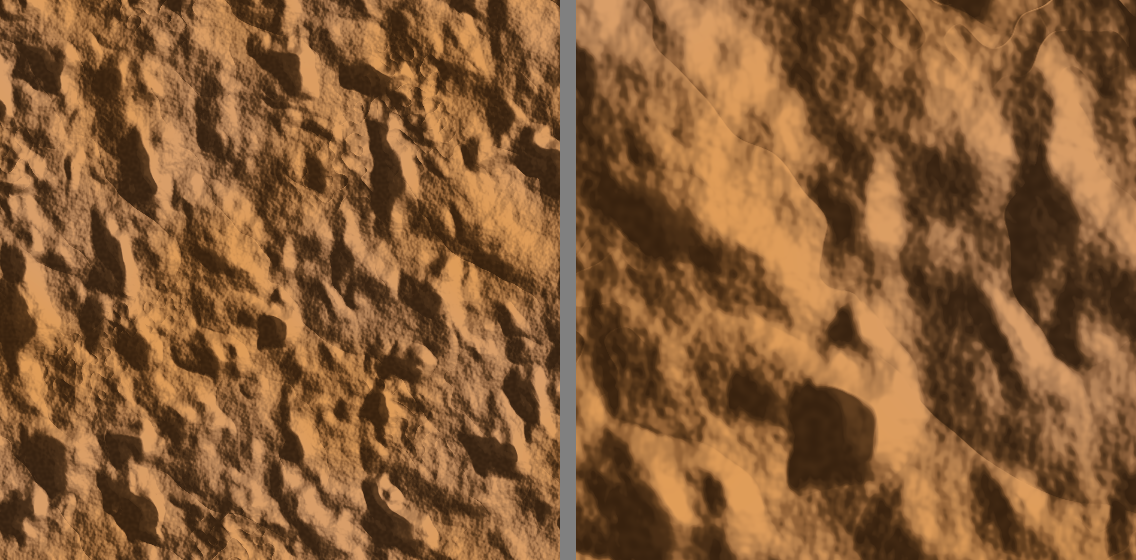
Left, the full canvas; right, a detail of the centre.
Reproduce this texture procedurally as a three.js fragment shader.

```glsl
// Trampled desert sand: linked hollows and slanting grainy ridges under low sun from the left.
varying vec2 vUv;

const vec2 SUN_HEADING = vec2(-0.95, -0.31);
const float SUN_SLOPE = 0.5;
const float RIDGE_ANGLE = -0.95;
const int SHADOW_STEPS = 15;

vec2 hash2(vec2 cell) {
  vec3 q = fract(cell.xyx * vec3(0.1031, 0.1030, 0.0973));
  q += dot(q, q.yzx + 33.33);
  return fract((q.xx + q.yz) * q.zy);
}

vec2 gradientAt(vec2 cell) {
  float angle = 6.2832 * hash2(cell).x;
  return vec2(cos(angle), sin(angle));
}

float gradientNoise(vec2 p) {
  vec2 i = floor(p);
  vec2 f = p - i;
  vec2 u = f * f * f * (f * (f * 6.0 - 15.0) + 10.0);
  vec2 e = vec2(1.0, 0.0);
  float low = mix(dot(gradientAt(i), f), dot(gradientAt(i + e), f - e), u.x);
  float high = mix(dot(gradientAt(i + e.yx), f - e.yx),
                   dot(gradientAt(i + e.xx), f - e.xx), u.x);
  return mix(low, high, u.y);
}

vec2 rotate(vec2 p, float angle) {
  float c = cos(angle);
  float s = sin(angle);
  return vec2(c * p.x + s * p.y, c * p.y - s * p.x);
}

// Scattered oval footprints, 0 on untouched sand and near 1 at the deepest floor
float pitDepth(vec2 p) {
  vec2 home = floor(p);
  float untouched = 1.0;
  for (int y = -1; y <= 1; y++) {
    for (int x = -1; x <= 1; x++) {
      vec2 cell = home + vec2(float(x), float(y));
      vec2 centre = cell + 0.15 + 0.7 * hash2(cell + 17.0);
      vec2 kind = hash2(cell + 71.0);
      vec2 shape = hash2(cell + 139.0);
      vec2 radii = vec2(mix(0.38, 0.85, shape.x * shape.x), mix(0.28, 0.48, shape.y));
      float reach = length(rotate(p - centre, RIDGE_ANGLE + 1.7 * (kind.x - 0.5)) / radii);
      untouched *= 1.0 - mix(0.3, 1.0, kind.y) * (1.0 - smoothstep(0.15, 1.0, reach));
    }
  }
  return 1.0 - untouched;
}

// Large forms: hollows of two sizes cut into slanting ridges
float duneHeight(vec2 p) {
  vec2 slant = rotate(p, RIDGE_ANGLE) * vec2(0.75, 1.2);
  float roll = gradientNoise(slant * 12.0 + 5.0);
  float lumps = gradientNoise(p * 27.0 + 9.0);
  vec2 wobble = vec2(roll + 0.4 * lumps, 0.6 * lumps - 0.7 * roll);
  float pits = pitDepth(p * 6.5 + 0.3 * wobble + 3.0);
  float dents = pitDepth(p * 12.5 + 0.35 * wobble + 40.0);
  float ground = 0.024 * gradientNoise(p * 4.0) + 0.024 * gradientNoise(slant * 7.5 + 2.0);
  float crests = -0.024 * abs(gradientNoise(slant * 6.0 + 0.2 * wobble + 61.0));
  return ground + crests + 0.014 * roll + 0.006 * lumps - 0.042 * pits - 0.013 * dents;
}

// Small forms: sand grain everywhere, broken clods in patches
float grainHeight(vec2 p) {
  float grain = 0.0021 * gradientNoise(p * 55.0)
              + 0.0011 * gradientNoise(p * 108.0 + 4.0)
              + 0.0006 * gradientNoise(p * 185.0 + 8.0);
  float crumbled = smoothstep(0.1, 0.4, gradientNoise(p * 3.5 + 21.0));
  return grain + 0.008 * crumbled * abs(gradientNoise(p * 37.0 + 13.0));
}

float sandHeight(vec2 p) {
  return duneHeight(p) + grainHeight(p);
}

// Walks toward the sun and returns how firmly the ground blocks it
float castShadow(vec2 p, float height) {
  float excess = -1.0;
  for (int i = 1; i <= SHADOW_STEPS; i++) {
    float travel = 0.008 * float(i);
    float ray = height + travel * SUN_SLOPE;
    excess = max(excess, duneHeight(p + SUN_HEADING * travel) - ray);
  }
  return smoothstep(-0.001, 0.008, excess);
}

// Slightly wrapped sunlight, so slopes turned away keep some form
float sunlight(vec2 p, float height) {
  float e = 0.0011;
  vec2 slope = vec2(sandHeight(p + vec2(e, 0.0)), sandHeight(p + vec2(0.0, e))) - height;
  vec3 normal = normalize(vec3(-slope / e, 1.0));
  float facing = dot(normal, normalize(vec3(SUN_HEADING, SUN_SLOPE)));
  return max((facing + 0.08) / 1.08, 0.0);
}

vec3 sandColour(float tone) {
  vec3 colour = mix(vec3(0.21, 0.13, 0.06), vec3(0.28, 0.18, 0.09), smoothstep(0.0, 0.14, tone));
  colour = mix(colour, vec3(0.38, 0.25, 0.13), smoothstep(0.14, 0.32, tone));
  colour = mix(colour, vec3(0.57, 0.39, 0.23), smoothstep(0.30, 0.52, tone));
  colour = mix(colour, vec3(0.70, 0.50, 0.31), smoothstep(0.50, 0.70, tone));
  return mix(colour, vec3(0.86, 0.62, 0.38), smoothstep(0.66, 0.98, tone));
}

void main() {
  float height = sandHeight(vUv);
  float shadow = castShadow(vUv, height);
  float tone = 0.05 + sunlight(vUv, height) * (1.0 - 0.76 * shadow);
  tone += 0.07 * gradientNoise(vUv * 140.0 + 31.0);

  // Drifts of warmer and paler sand
  float paleness = smoothstep(-0.35, 0.35, gradientNoise(vUv * 4.0 + 47.0));
  vec3 tint = mix(vec3(1.02, 0.99, 0.91), vec3(0.99, 1.0, 1.08), paleness);
  gl_FragColor = vec4(sandColour(tone) * tint, 1.0);
}
```
